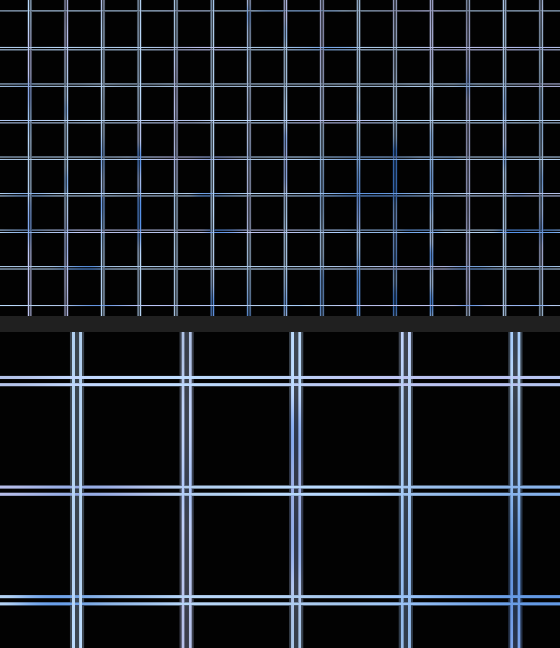
Top, the full canvas; bottom, a detail of the centre.
Reproduce this pattern procedurally as a WebGL 1 fragment shader.

```glsl
precision highp float;
// Square lattice of paired, softly lit blue-white lines on black.

uniform vec2 u_resolution;

#define PERIOD 0.1156             // cell size, in canvas heights
#define ORIGIN vec2(0.0171, -0.0007)
#define LINE_WIDTH 0.0033
#define PAIR_GAP 0.0076           // distance between the lines of a pair
#define GLOW_WIDTH 0.0150         // dim halo around upright pairs
#define GLOW_LEVEL 0.32
#define LAST_ROW 4.0              // rows this far out keep only the outer line
#define BACKGROUND vec3(0.008)
#define PALE vec3(0.73, 0.85, 0.98)
#define LAVENDER vec3(0.77, 0.77, 0.96)
#define BLUE vec3(0.27, 0.52, 0.88)

float hash(vec2 p) {
  return fract(sin(dot(p, vec2(127.1, 311.7))) * 43758.5453);
}

float noise(vec2 p) {
  vec2 cell = floor(p);
  vec2 f = fract(p);
  f = f * f * (3.0 - 2.0 * f);
  float low = mix(hash(cell), hash(cell + vec2(1.0, 0.0)), f.x);
  float high = mix(hash(cell + vec2(0.0, 1.0)), hash(cell + vec2(1.0)), f.x);
  return mix(low, high, f.y);
}

// Share of a pixel covered by a stripe whose centre lies at distance d
float stripe(float d, float width, float pixel) {
  float nearEdge = max(d - 0.5 * pixel, -0.5 * width);
  float farEdge = min(d + 0.5 * pixel, 0.5 * width);
  return clamp((farEdge - nearEdge) / pixel, 0.0, 1.0);
}

// Tint drifting along each line, with a bluer pool right of centre
vec3 lineTint(vec2 p, float index, float seed) {
  float drift = noise(p * 5.0 + seed);
  float detail = noise(p * 13.0 + vec2(index * 3.7, seed));
  vec2 pool = (p - vec2(0.29, -0.10)) / vec2(0.17, 0.13);
  float blueness = smoothstep(0.55, 0.95, 0.65 * drift + 0.35 * detail - 0.2 * p.y);
  blueness = clamp(blueness + 0.75 * exp(-dot(pool, pool)), 0.0, 1.0);
  float lilac = 0.8 * smoothstep(0.5, 0.85, noise(p * 4.0 + index * 5.3 + seed));
  return mix(mix(PALE, LAVENDER, lilac), BLUE, blueness) * (0.92 + 0.12 * detail);
}

void main() {
  float pixel = 1.0 / u_resolution.y;
  vec2 p = (gl_FragCoord.xy - 0.5 * u_resolution) * pixel;

  // Nearest line pair in each direction
  vec2 grid = (p - ORIGIN) / PERIOD;
  vec2 index = floor(grid + 0.5);
  vec2 d = (grid - index) * PERIOD;

  // Upright pairs with a dim halo
  float upright = stripe(abs(d.x) - 0.5 * PAIR_GAP, LINE_WIDTH, pixel);
  float glow = GLOW_LEVEL * stripe(d.x, GLOW_WIDTH, pixel);
  upright = max(upright, glow);

  // Level pairs, opened at the outermost rows
  float level = stripe(abs(d.y) - 0.5 * PAIR_GAP, LINE_WIDTH, pixel);
  float isLast = step(LAST_ROW - 0.5, abs(index.y));
  float isInner = step(d.y * index.y, 0.0);
  level *= 1.0 - isLast * isInner;

  vec3 uprightLight = upright * lineTint(p, index.x, 11.0);
  vec3 levelLight = level * lineTint(p, index.y, 29.0);
  gl_FragColor = vec4(max(BACKGROUND, max(uprightLight, levelLight)), 1.0);
}
```
